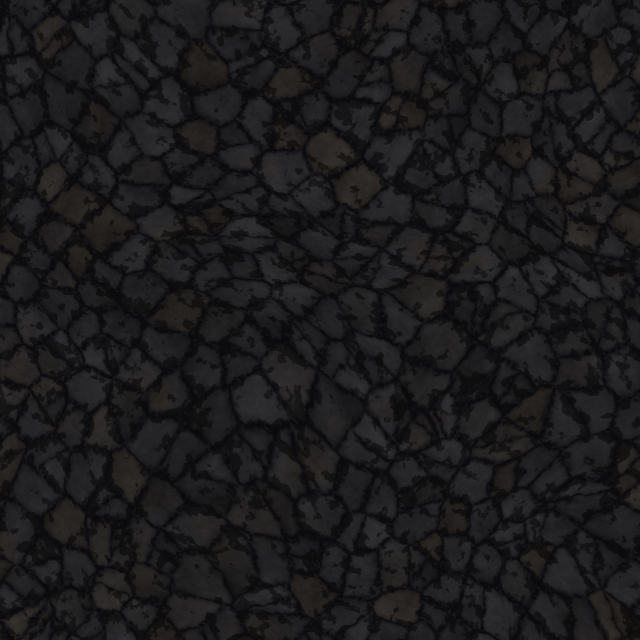
A WebGL 2 fragment shader for this texture:

```glsl
#version 300 es
precision highp float;

uniform vec2 u_resolution;
out vec4 fragColor;

#define STONES 16.5
#define TILT 0.62
#define JITTER 0.78
#define JOINT_WIDTH 0.045
#define RAGGEDNESS 0.075
#define PIT_AMOUNT 0.60
#define WARM_SHARE 0.30
#define SPLIT_SHARE 0.30
#define JOINT_COLOR vec3(0.043, 0.039, 0.052)
#define STONE_COLOR vec3(0.134, 0.132, 0.141)
#define WARM_TINT vec3(1.10, 1.01, 0.88)

float hash(vec2 p) {
    return fract(sin(dot(p, vec2(127.1, 311.7))) * 43758.5453);
}

vec2 hash2(vec2 p) {
    return vec2(hash(p), hash(p + vec2(37.3, 17.9)));
}

float noise(vec2 p) {
    vec2 i = floor(p), f = fract(p);
    f = f * f * (3.0 - 2.0 * f);
    return mix(mix(hash(i), hash(i + vec2(1, 0)), f.x),
               mix(hash(i + vec2(0, 1)), hash(i + vec2(1, 1)), f.x), f.y);
}

float fbm(vec2 p) {
    float sum = 0.0, amplitude = 0.5;
    for (int i = 0; i < 4; i++) {
        sum += amplitude * noise(p);
        p = mat2(1.6, 1.2, -1.2, 1.6) * p + 7.3;
        amplitude *= 0.5;
    }
    return sum / 0.9375;
}

vec2 stoneCenter(vec2 id) {
    return id + 0.5 + JITTER * (hash2(id) - 0.5);
}

// Returns the distance to the nearest joint; also the stone's id and local position.
float stoneEdge(vec2 p, out vec2 id, out vec2 local) {
    vec2 base = floor(p);
    float nearest = 1e3;
    for (int y = -1; y <= 1; y++)
    for (int x = -1; x <= 1; x++) {
        vec2 cell = base + vec2(x, y);
        vec2 d = p - stoneCenter(cell);
        if (dot(d, d) < nearest) {
            nearest = dot(d, d);
            id = cell;
            local = d;
        }
    }
    float edge = 1e3;
    for (int y = -2; y <= 2; y++)
    for (int x = -2; x <= 2; x++) {
        if (x == 0 && y == 0) continue;
        vec2 toOther = stoneCenter(id + vec2(x, y)) - p;
        vec2 across = toOther + local;
        edge = min(edge, dot(0.5 * (toOther - local), normalize(across)));
    }
    return edge;
}

void main() {
    float side = min(u_resolution.x, u_resolution.y);
    float pixel = STONES / side;
    float c = cos(TILT), s = sin(TILT);
    vec2 p = mat2(c, s, -s, c) * gl_FragCoord.xy / side * STONES + 40.0;

    // Bend the rows slowly, then roughen the outlines
    p += 1.5 * (vec2(noise(p * 0.22), noise(p * 0.22 + 31.0)) - 0.5);
    vec2 rough = vec2(fbm(p * 4.5), fbm(p * 4.5 + 53.0)) - 0.5;
    vec2 id, local;
    float edge = stoneEdge(p + rough * 0.16, id, local);

    // Some stones are broken in two by a thin crack
    float angle = 6.2832 * hash(id + 5.1);
    vec2 facing = vec2(cos(angle), sin(angle));
    float side2 = dot(local, facing) + 0.08 * (noise(p * 5.0) - 0.5);
    float split = step(hash(id + 9.7), SPLIT_SHARE);
    edge = min(edge, mix(1.0, abs(side2) + 0.015, split));

    // Joints vary in width and have crumbling borders
    float wear = fbm(p * 0.9 + 11.0);
    float crumble = fbm(p * 7.0 + 3.0);
    float width = JOINT_WIDTH * (0.35 + 1.3 * wear);
    float depth = edge - width + RAGGEDNESS * (crumble - 0.5);
    float body = smoothstep(-0.025 - pixel, 0.03 + pixel, depth);

    // Stone surface: own tone, slanted face, soft stains and fine grain
    float tone = 1.0 + 0.28 * (hash(id + 2.3) - 0.5);
    tone += 0.20 * dot(local, facing) + 0.08 * split * sign(side2) * 0.5;
    tone += 0.50 * (fbm(p * 2.2 + 71.0) - 0.5);
    tone += 0.26 * (fbm(p * 11.0 + 19.0) - 0.5);
    tone *= mix(0.86, 1.05, smoothstep(0.0, 0.16, depth));
    float warmth = smoothstep(1.0 - WARM_SHARE, 1.0, hash(id + 6.6));
    warmth = max(warmth, smoothstep(0.56, 0.80, fbm(p * 0.55 + 23.0)));
    vec3 stone = STONE_COLOR * tone * mix(vec3(1.0), WARM_TINT, warmth);

    // Dark pits and flaked patches, denser toward the borders
    float pits = fbm(p * 4.2 + 87.0) + 0.12 * (1.0 - smoothstep(0.05, 0.3, edge));
    pits = smoothstep(PIT_AMOUNT, PIT_AMOUNT + 0.12, pits + 0.12 * (wear - 0.5));
    stone *= 1.0 - 0.48 * pits;

    // Joint filling with faint grit
    vec3 joint = JOINT_COLOR * (0.7 + 0.6 * fbm(p * 9.0 + 61.0));
    joint += 0.035 * smoothstep(0.60, 0.78, noise(p * 13.0));

    fragColor = vec4(mix(joint, stone, body), 1.0);
}
```
